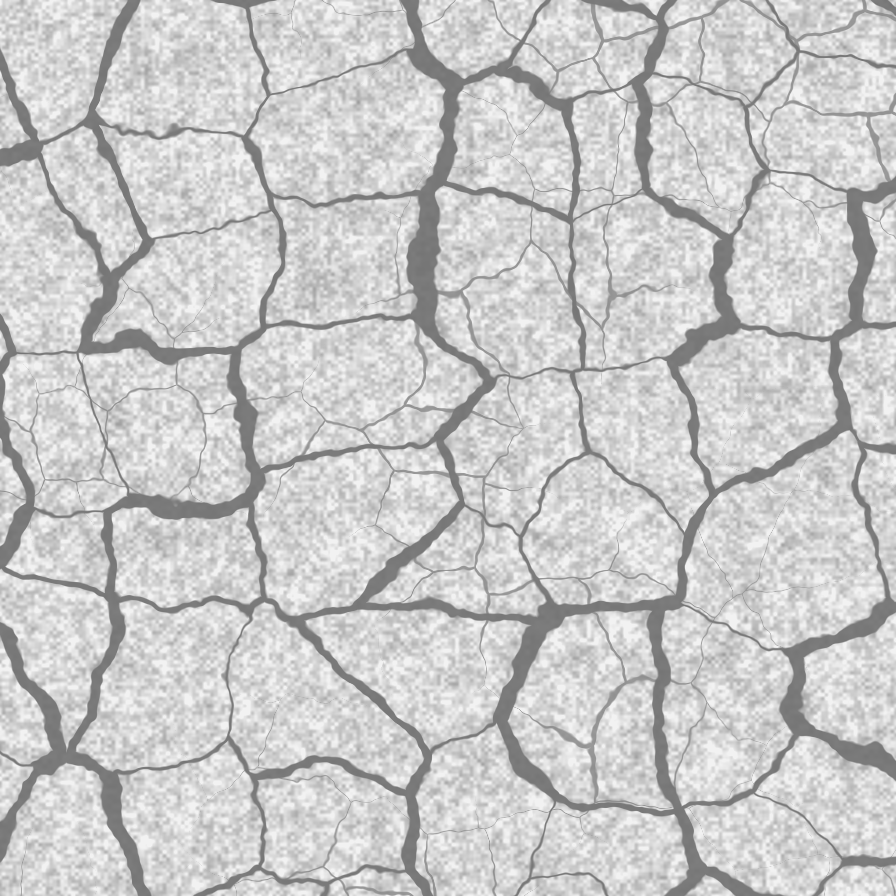
Write a Shadertoy shader that draws this texture.

```glsl
const float PLATES = 6.6;      // plates across the canvas
const float HAIR_CELLS = 9.0;  // hairline cells across the canvas
const vec3 CRACK_COLOR = vec3(0.475);
const vec3 PLATE_COLOR = vec3(0.842);

float hash(vec2 p) {
    return fract(sin(dot(p, vec2(127.1, 311.7))) * 43758.5453);
}

vec2 hash2(vec2 p) {
    return vec2(hash(p), hash(p + vec2(19.7, 47.3)));
}

float noise(vec2 p) {
    vec2 cell = floor(p), f = fract(p);
    f = f * f * (3.0 - 2.0 * f);
    float low = mix(hash(cell), hash(cell + vec2(1, 0)), f.x);
    float high = mix(hash(cell + vec2(0, 1)), hash(cell + vec2(1, 1)), f.x);
    return mix(low, high, f.y);
}

vec2 wobble(vec2 p, float freq, float amount) {
    vec2 q = p * freq;
    return amount * (vec2(noise(q), noise(q + vec2(31.4, 17.9))) - 0.5);
}

// Bends the cracks broadly, then frays them at finer scales
vec2 warp(vec2 p) {
    return p + wobble(p, 7.0, 0.05) + wobble(p, 24.0, 0.018)
             + wobble(p, 65.0, 0.007) + wobble(p, 150.0, 0.003);
}

vec2 seedOf(vec2 cell) {
    return cell + 0.1 + 0.8 * hash2(cell);
}

// Upright bands of plates; wide cracks run between them
float bandOf(vec2 seed) {
    return floor(seed.x * 0.72 + 1.3 * noise(seed * 0.45));
}

// Signed distance to the nearest crack, in cells.
// Half widths range from x to y within a band (thin) and between bands (wide).
float crackDistance(vec2 p, vec2 thin, vec2 wide) {
    vec2 home = floor(p), owner = home;
    float nearest = 1e3;
    for (int y = -1; y <= 1; y++)
    for (int x = -1; x <= 1; x++) {
        vec2 cell = home + vec2(x, y);
        vec2 toSeed = seedOf(cell) - p;
        float d = dot(toSeed, toSeed);
        if (d < nearest) {
            nearest = d;
            owner = cell;
        }
    }

    vec2 ownSeed = seedOf(owner);
    float ownBand = bandOf(ownSeed);
    float swell = 0.7 + 0.6 * noise(p * 1.7);
    float result = 1e3;
    for (int y = -2; y <= 2; y++)
    for (int x = -2; x <= 2; x++) {
        if (x == 0 && y == 0) continue;
        vec2 cell = owner + vec2(x, y);
        vec2 seed = seedOf(cell);
        float edge = dot(0.5 * (ownSeed + seed) - p, normalize(seed - ownSeed));
        vec2 range = bandOf(seed) == ownBand ? thin : wide;
        float pick = hash(owner + cell + 5.3);
        result = min(result, edge - swell * mix(range.x, range.y, pick * pick));
    }
    return result;
}

float coverage(float d, float softness) {
    return 1.0 - smoothstep(-softness, softness, d);
}

// Grainy, faintly crumpled surface
float plateTone(vec2 p) {
    float grain = 0.23 * (noise(p * 245.0) - 0.5);
    float speckle = 0.13 * (noise(p * 120.0 + 7.0) - 0.5);
    float mottle = 0.08 * (noise(p * 38.0 + 3.0) - 0.5);
    vec2 q = p * 52.0 + wobble(p, 20.0, 3.0);
    float relief = 0.09 * (noise(q) - noise(q + vec2(-0.4, 0.4)));
    return grain + speckle + mottle + relief;
}

void mainImage(out vec4 fragColor, in vec2 fragCoord) {
    vec2 uv = fragCoord / iResolution.y;
    vec2 bent = warp(uv);
    float pixel = 1.0 / iResolution.y;

    // Main crack network
    float crack = crackDistance(bent * PLATES + 3.0,
                                vec2(0.010, 0.036), vec2(0.036, 0.066)) / PLATES;

    // Broken hairlines that taper away
    float hair = crackDistance(bent * HAIR_CELLS + 41.0, vec2(0), vec2(0)) / HAIR_CELLS;
    float hairWidth = 0.006 * (noise(uv * 6.0 + 12.0) - 0.52);
    float hairMask = coverage(hair - hairWidth, max(0.0010, 0.6 * pixel));

    // Plates with slightly shaded rims
    vec3 color = PLATE_COLOR + plateTone(uv);
    color -= 0.05 * coverage(crack - 0.001, 0.004);
    color = min(color, vec3(0.95));

    // Cracks on top
    vec3 crackColor = CRACK_COLOR + 0.03 * (noise(uv * 180.0) - 0.5);
    color = mix(color, crackColor + 0.06, 0.85 * hairMask);
    color = mix(color, crackColor, coverage(crack, max(0.0013, 0.7 * pixel)));
    fragColor = vec4(color, 1.0);
}
```
